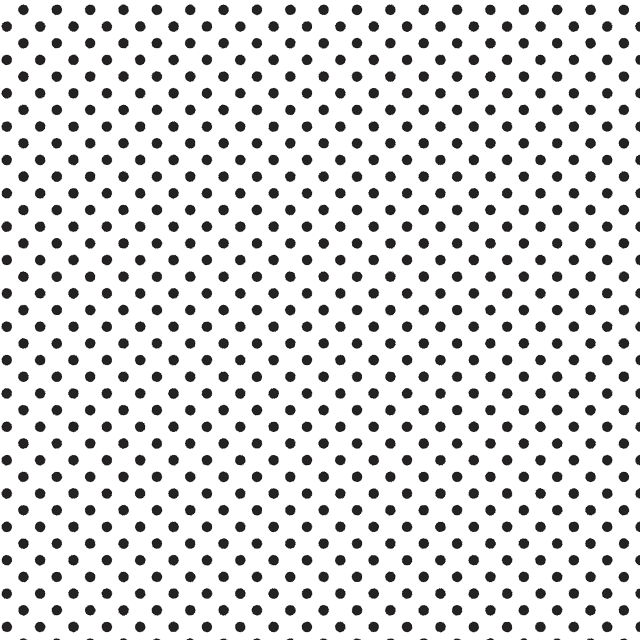
This pattern is drawn by a WebGL 2 fragment shader. Its source:

```glsl
#version 300 es
precision highp float;
// Staggered polka dots: small near-black discs on white, alternate rows
// shifted by half a pitch. Each disc is a distance function with a slightly
// rough outline and a darker, uneven rim.

#define PITCH 0.05212                // column spacing; rows are half of it
#define ORIGIN vec2(0.0106, 0.0204)  // centre of the lower left dot
#define RADIUS 0.154                 // in pitches
#define ROUGHNESS 0.009              // outline wobble, in pitches
#define RIM_START 0.80               // share of the radius
#define PAPER vec3(1.0)
#define INK vec3(0.145, 0.135, 0.138)
#define RIM_INK vec3(0.09, 0.085, 0.088)

out vec4 fragColor;
uniform vec2 u_resolution;

float hash(vec2 p) {
    vec3 q = fract(vec3(p.xyx) * 0.1031);
    q += dot(q, q.yzx + 33.33);
    return fract((q.x + q.y) * q.z);
}

float valueNoise(vec2 p) {
    vec2 cell = floor(p);
    vec2 f = fract(p);
    f = f * f * (3.0 - 2.0 * f);
    float low = mix(hash(cell), hash(cell + vec2(1.0, 0.0)), f.x);
    float high = mix(hash(cell + vec2(0.0, 1.0)), hash(cell + 1.0), f.x);
    return mix(low, high, f.y);
}

// Vector from the centre of the nearest dot, in pitches.
vec2 staggeredOffset(vec2 p) {
    float row = floor(p.y * 2.0 + 0.5);
    float shift = 0.5 * mod(row, 2.0);
    float column = floor(p.x - shift + 0.5);
    return p - vec2(column + shift, row * 0.5);
}

void main() {
    vec2 uv = gl_FragCoord.xy / u_resolution.y;
    vec2 p = (uv - ORIGIN) / PITCH;
    float pixel = 1.0 / (u_resolution.y * PITCH);

    // Disc with a fine, irregular outline
    float grain = valueNoise(p * 32.0 + 100.0) - 0.5;
    float radial = length(staggeredOffset(p));
    float edge = radial - RADIUS + 2.0 * ROUGHNESS * grain;
    float coverage = 1.0 - smoothstep(-0.75 * pixel, 0.75 * pixel, edge);

    // Ink darkens toward the rim
    float rim = smoothstep(-0.08, 0.08, radial / RADIUS - RIM_START + 0.12 * grain);
    vec3 dotColor = mix(INK, RIM_INK, rim);

    fragColor = vec4(mix(PAPER, dotColor, coverage), 1.0);
}
```
